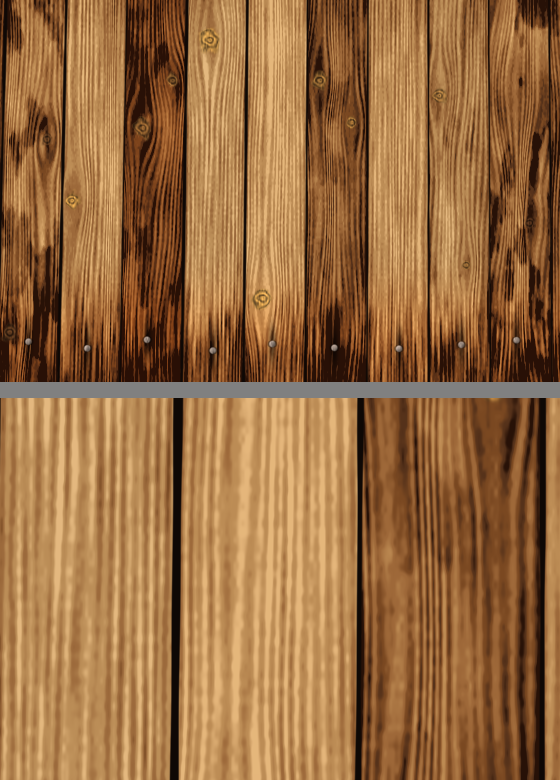
Top: the whole. Bottom: its middle third, enlarged.
Reproduce this texture procedurally as a Shadertoy shader.

```glsl
const float GRAIN_LINES = 15.0;     // growth lines across one plank
const float GRAIN_DEPTH = 0.36;
const vec2 FIRST_EDGE = vec2(-0.0065, 0.011);  // left joint at bottom, top
const vec2 PITCH = vec2(0.1103, 0.1077);       // plank width at bottom, top
const vec2 GAP_HALF = vec2(0.010, 0.027);      // thinnest, widest, in plank widths
const float NAIL_RADIUS = 0.052;
const float NAIL_HEIGHT = 0.62;
const float KNOT_RADIUS = 0.17;
const vec3 GAP_COLOR = vec3(0.055, 0.03, 0.02);
const vec3 NAIL_COLOR = vec3(0.56, 0.50, 0.46);
const vec3 WARM_TINT = vec3(1.07, 0.86, 0.64);
const vec3 KNOT_COLOR = vec3(0.84, 0.63, 0.29);
const vec3 WOOD[6] = vec3[6](
    vec3(0.15, 0.07, 0.03), vec3(0.33, 0.20, 0.11), vec3(0.47, 0.29, 0.14),
    vec3(0.61, 0.42, 0.24), vec3(0.73, 0.56, 0.35), vec3(0.89, 0.73, 0.51));
const float WOOD_STOP[6] = float[6](0.02, 0.14, 0.28, 0.46, 0.68, 0.92);
// Per plank: lightness, warmth, wear, knot height (negative for none)
const vec4 PLANK[11] = vec4[11](
    vec4(0.30, 0.5, 0.4, -1.0), vec4(0.56, 0.3, 0.9, 0.13),
    vec4(0.66, 0.2, 0.1, 0.475), vec4(0.36, 0.9, 0.6, 0.665),
    vec4(0.71, 0.1, 0.1, 0.895), vec4(0.75, 0.2, 0.1, 0.22),
    vec4(0.37, 0.3, 0.4, 0.79), vec4(0.70, 0.2, 0.0, -1.0),
    vec4(0.61, 0.1, 0.5, 0.75), vec4(0.51, 0.3, 1.0, -1.0),
    vec4(0.32, 0.4, 0.4, -1.0));

float hash(vec2 p) {
    vec3 q = fract(p.xyx * vec3(0.1031, 0.1030, 0.0973));
    q += dot(q, q.yzx + 33.33);
    return fract((q.x + q.y) * q.z);
}

float noise(vec2 p) {
    vec2 i = floor(p), f = fract(p);
    f = f * f * (3.0 - 2.0 * f);
    return mix(mix(hash(i), hash(i + vec2(1, 0)), f.x),
               mix(hash(i + vec2(0, 1)), hash(i + vec2(1, 1)), f.x), f.y);
}

float fbm(vec2 p) {
    float sum = 0.0, amp = 0.53;
    for (int i = 0; i < 4; i++) {
        sum += amp * noise(p);
        p = p * 2.03 + 17.1;
        amp *= 0.5;
    }
    return sum;
}

vec3 woodRamp(float t) {
    vec3 c = WOOD[0];
    for (int i = 1; i < 6; i++)
        c = mix(c, WOOD[i], smoothstep(WOOD_STOP[i - 1], WOOD_STOP[i], t));
    return c;
}

void mainImage(out vec4 fragColor, in vec2 fragCoord) {
    // Plank coordinates: joints fan out slightly towards the bottom
    float v = fragCoord.y / iResolution.y;
    float pitch = mix(PITCH.x, PITCH.y, v);
    float across = (fragCoord.x / iResolution.x - mix(FIRST_EDGE.x, FIRST_EDGE.y, v)) / pitch;
    float id = floor(across);
    float unitsHigh = iResolution.y / (iResolution.x * PITCH.x);
    vec2 q = vec2(across - id, v * unitsHigh);
    float px = 1.0 / (iResolution.x * pitch);
    vec4 plank = PLANK[clamp(int(id) + 1, 0, 10)];
    float wear = plank.z;
    vec2 seed = vec2(id * 13.7 + 40.0, id * 5.3 + 60.0);

    // Knots push the grain aside and carry their own rings
    float grainX = q.x, knotMask = 0.0, knotRing = 0.0, halo = 0.0;
    for (int j = 0; j < 2; j++) {
        float n = float(j);
        float rnd = hash(seed + n * 3.1);
        float height = j == 0 ? plank.w : mix(0.2, 0.95, rnd) - step(wear, 0.3) * 2.0;
        float radius = KNOT_RADIUS * (1.0 - 0.4 * n) * mix(0.8, 1.15, rnd);
        vec2 d = q - vec2(mix(0.16, 0.42, rnd) + 0.42 * n, height * unitsHigh);
        float wobble = 0.7 + 0.6 * noise(d * 9.0 + seed);
        float r = length(d * vec2(1.0, 0.85)) * wobble;
        float flow = dot(d * vec2(1.0, 0.4), d * vec2(1.0, 0.4));
        grainX -= d.x * 0.9 * exp(-flow / (radius * radius * 3.0));
        float mask = 1.0 - smoothstep(radius * 0.65, radius, r);
        knotRing = mix(knotRing, sin(r * 75.0 + 4.0 * noise(d * 12.0)), mask);
        knotMask = max(knotMask, mask);
        halo = max(halo, exp(-flow / (radius * radius * 2.0)));
    }

    // Growth lines with uneven spacing and strength
    float drift = noise(vec2(q.x * 2.0, q.y * 0.55) + seed) - 0.5;
    grainX += drift * mix(0.05, 0.38, wear);
    float g = grainX * GRAIN_LINES + 2.2 * noise(vec2(grainX * 5.0, q.y * 0.15) + seed);
    float line = 0.5 + 0.5 * sin(6.2832 * g);
    float strength = 0.4 + 0.8 * noise(vec2(g * 0.6, q.y * 0.5) + seed);
    float fibre = noise(vec2(grainX * 36.0, q.y * 2.2) + seed) - 0.5;
    float speck = noise(vec2(q.x * 45.0, q.y * 22.0) + seed) - 0.5;
    float blotch = fbm(vec2(grainX * 3.0, q.y * 0.8) + seed) - 0.5;
    float patches = fbm(vec2(q.x * 4.5, q.y * 1.6) + seed + 9.0);

    // Lightness: grain, stains, weathered ends and worn patches
    float tone = plank.x + (line - 0.5) * GRAIN_DEPTH * strength;
    tone += fibre * 0.24 + speck * 0.12 + blotch * mix(0.35, 0.75, wear);
    tone -= 0.38 * wear * smoothstep(0.54, 0.70, patches);
    float damp = 1.0 - smoothstep(0.0, 0.24, v + 0.16 * (fibre + blotch));
    tone -= 0.48 * damp + 0.10 * smoothstep(0.88, 1.0, v);
    tone -= halo * mix(0.05, 0.22, wear);
    float edge = min(q.x, 1.0 - q.x);
    tone -= 0.22 * exp(-edge * 18.0);
    vec3 color = woodRamp(tone);
    float warmth = plank.y * 0.7 + 0.5 * (1.0 - smoothstep(0.08, 0.34, v));
    color *= mix(vec3(1.0), WARM_TINT, clamp(warmth, 0.0, 1.0));

    // Knot face
    vec3 knotColor = mix(KNOT_COLOR, WOOD[1], wear) * (0.85 + 0.3 * knotRing + 0.5 * speck);
    color = mix(color, knotColor, knotMask * 0.75);

    // Nail with dark rim and rust streak
    vec2 jitter = vec2(hash(seed + 1.7), hash(seed + 8.2)) - 0.5;
    vec2 toNail = q - vec2(0.48 + 0.12 * jitter.x, NAIL_HEIGHT + 0.24 * jitter.y);
    float nailDist = length(toNail);
    float streak = exp(-pow(toNail.x / 0.055, 2.0) - pow(toNail.y / 0.32, 2.0));
    float rim = 1.0 - smoothstep(NAIL_RADIUS, NAIL_RADIUS * 1.9, nailDist);
    color *= 1.0 - 0.6 * max(streak, rim);
    float nail = 1.0 - smoothstep(NAIL_RADIUS - px, NAIL_RADIUS + px, nailDist);
    color = mix(color, NAIL_COLOR * (1.0 + 5.0 * (toNail.y - toNail.x) + 0.4 * speck), nail);

    // Joints of varying width
    float joint = floor(across + 0.5);
    float gapHalf = mix(GAP_HALF.x, GAP_HALF.y, hash(vec2(joint + 20.0, 4.0)));
    gapHalf *= 0.75 + 0.5 * noise(vec2(joint * 7.0 + 30.0, q.y * 2.0));
    color = mix(GAP_COLOR, color, smoothstep(gapHalf - px, gapHalf + px, edge));
    fragColor = vec4(clamp(color, 0.0, 1.0), 1.0);
}
```
